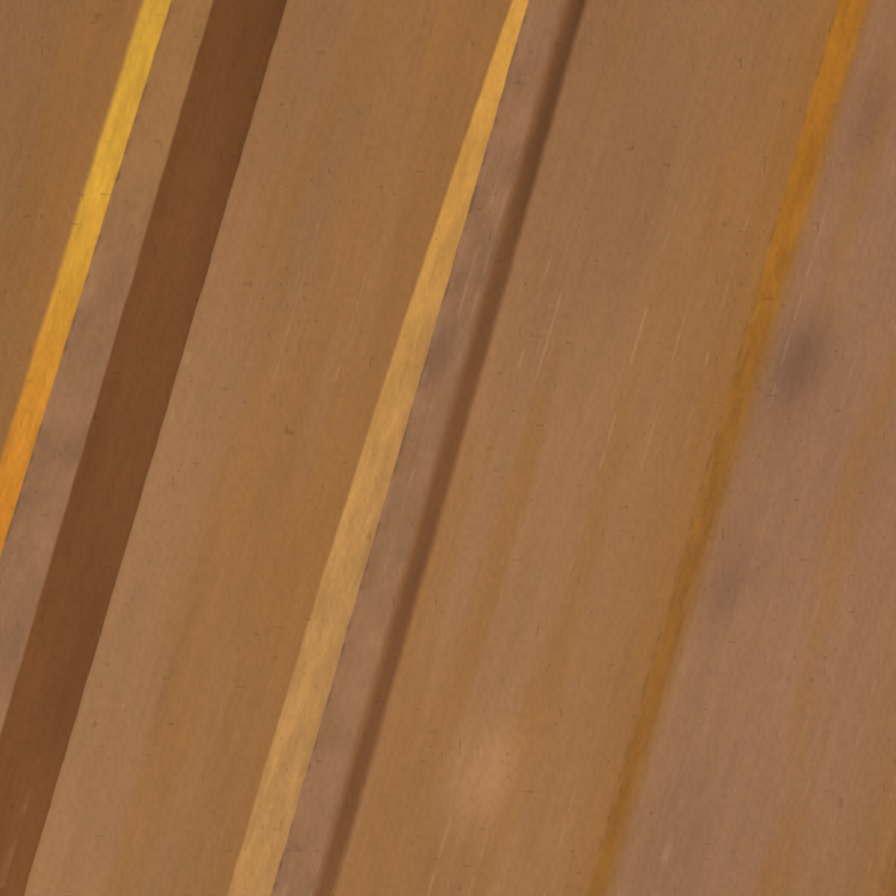
Reproduce this texture procedurally as a Shadertoy shader.

```glsl
#define SEAMS 4
#define SLOPE 0.29
#define GRAIN 0.055
#define WOBBLE 0.0012
#define WOOD vec3(0.622, 0.448, 0.305)
#define WOOD_SHADE vec3(0.55, 0.385, 0.25)
#define WOOD_AMBER vec3(0.595, 0.405, 0.215)
#define WOOD_COOL vec3(0.595, 0.43, 0.325)
#define STRIP vec3(0.60, 0.435, 0.31)
#define BLOTCH vec3(0.40, 0.29, 0.235)
#define GLOW vec3(0.73, 0.53, 0.36)

// Edges of each seam: gold left, gold right, groove left, groove right
const vec4 EDGE_BOTTOM[SEAMS] = vec4[](
    vec4(-0.150, -0.117, -0.052, 0.026), vec4(0.254, 0.302, 0.350, 0.372),
    vec4(0.655, 0.677, 0.760, 0.760), vec4(0.985, 1.010, 1.100, 1.100));
const vec4 EDGE_TOP[SEAMS] = vec4[](
    vec4(0.160, 0.191, 0.238, 0.320), vec4(0.572, 0.590, 0.632, 0.654),
    vec4(0.936, 0.970, 1.060, 1.060), vec4(1.270, 1.300, 1.400, 1.400));
const vec3 GOLD_LOW[SEAMS] = vec3[](
    vec3(0.79, 0.49, 0.17), vec3(0.71, 0.52, 0.31),
    vec3(0.57, 0.38, 0.18), vec3(0.54, 0.36, 0.18));
const vec3 GOLD_HIGH[SEAMS] = vec3[](
    vec3(0.81, 0.61, 0.23), vec3(0.81, 0.585, 0.27),
    vec3(0.66, 0.425, 0.15), vec3(0.60, 0.40, 0.17));
const vec3 GROOVE[SEAMS] = vec3[](
    vec3(0.465, 0.292, 0.165), vec3(0.48, 0.315, 0.195), STRIP, STRIP);
// Blur of the left and right edge of each gold line
const vec2 SOFTNESS[SEAMS] = vec2[](
    vec2(0.004, 0.0018), vec2(0.0025, 0.0014), vec2(0.004, 0.011), vec2(0.012, 0.015));

float hash(vec2 p) {
    vec3 q = fract(vec3(p.xyx) * 0.1031);
    q += dot(q, q.yzx + 33.33);
    return fract((q.x + q.y) * q.z);
}

float noise(vec2 p) {
    vec2 i = floor(p), f = fract(p);
    f = f * f * (3.0 - 2.0 * f);
    return mix(mix(hash(i), hash(i + vec2(1, 0)), f.x),
               mix(hash(i + vec2(0, 1)), hash(i + vec2(1, 1)), f.x), f.y);
}

float fbm(vec2 p) {
    float sum = 0.0, amp = 0.5;
    for (int i = 0; i < 4; i++) {
        sum += amp * noise(p);
        p = p * 2.03 + 17.0;
        amp *= 0.5;
    }
    return sum;
}

float edgeStep(float edge, float x, float w) {
    return smoothstep(edge - w, edge + w, x);
}

// Soft spot stretched along the boards
float spot(vec2 p, vec2 center, vec2 size) {
    vec2 d = p - center;
    d.x -= SLOPE * d.y;
    d /= size;
    return exp(-dot(d, d));
}

void mainImage(out vec4 fragColor, in vec2 fragCoord) {
    vec2 uv = fragCoord / iResolution.xy;
    float pixel = 1.0 / iResolution.x;
    vec2 along = vec2(uv.x - SLOPE * uv.y, uv.y);
    float cloud = fbm(along * vec2(16.0, 4.0) + 40.0);
    float warmth = fbm(along * vec2(22.0, 2.5) + 5.0);

    // Board faces, darker toward the upper left, cooler on the right
    vec3 color = mix(WOOD, WOOD_SHADE, 0.55 * smoothstep(0.3, 1.0, uv.y));
    color = mix(color, WOOD_SHADE, 0.7 * (1.0 - smoothstep(-0.2, -0.1, along.x)));
    color = mix(color, WOOD_COOL, 0.8 * smoothstep(0.67, 0.72, along.x));
    color = mix(color, WOOD_AMBER, 0.55 * smoothstep(0.42, 0.72, warmth));
    color = mix(color, GLOW, 0.65 * spot(uv, vec2(0.545, 0.135), vec2(0.04, 0.055)));

    // Seams: amber shading, pale strip, groove, gold edge
    float x = uv.x + WOBBLE * (noise(along * vec2(6.0, 50.0)) - 0.5);
    for (int i = 0; i < SEAMS; i++) {
        vec4 edge = mix(EDGE_BOTTOM[i], EDGE_TOP[i], uv.y);
        edge.x -= float(i == 1) * 0.03 * uv.y * (1.0 - uv.y);
        vec2 w = max(SOFTNESS[i], vec2(pixel));
        float amber = exp(-max(edge.x - x, 0.0) / 0.055) * (1.0 - step(edge.x, x));
        color = mix(color, WOOD_AMBER, 0.75 * amber);

        vec3 strip = STRIP * (0.88 + 0.2 * fbm(along * vec2(30.0, 22.0) + float(i) * 9.0));
        strip = mix(strip, vec3(0.63, 0.44, 0.25), 0.7 * float(i == 0) * smoothstep(0.6, 0.95, uv.y));
        float stripMask = edgeStep(edge.y, x, w.y) * (1.0 - edgeStep(edge.z, x, 0.002));
        color = mix(color, strip, stripMask * (i < 2 ? 1.0 : 0.3));

        // The narrow groove is blurred, the wide one crisp
        vec2 blur = i == 1 ? vec2(0.008, 0.005) : vec2(0.0022, 0.0016);
        vec3 groove = GROOVE[i] * (0.93 + 0.14 * cloud);
        groove *= 1.0 - 0.12 * smoothstep(edge.z, edge.w, x) * uv.y;
        float grooveMask = edgeStep(edge.z, x, blur.x) * (1.0 - edgeStep(edge.w, x, blur.y));
        if (i < 2) color = mix(color, groove, grooveMask);

        float height = smoothstep(0.3, 0.95, uv.y + 0.3 * (cloud - 0.5));
        vec3 gold = mix(GOLD_LOW[i], GOLD_HIGH[i], height);
        gold *= 0.9 + 0.2 * fbm(along * vec2(110.0, 24.0));
        float goldMask = edgeStep(edge.x, x, w.x) * (1.0 - edgeStep(edge.y, x, w.y));
        color = mix(color, gold, goldMask);

        // Broken shadow lines where sharp boards meet
        float broken = smoothstep(0.4, 0.8, noise(vec2(float(i) * 7.0, uv.y * 90.0)));
        float line = exp(-abs(x - edge.y - 0.002) / 0.0015) * 0.14 * broken;
        line += exp(-abs(x - edge.w) / 0.0018) * 0.1 * float(i == 0);
        color *= 1.0 - line * float(i < 2);
        float dots = exp(-abs(x - edge.x) / 0.0015) * 0.1 * broken;
        color *= 1.0 - dots * float(i == 2);
    }

    // Dark stains beside the seams
    float stain = 0.45 * spot(uv, vec2(0.493, 0.61), vec2(0.018, 0.032));
    stain += 0.55 * spot(uv, vec2(0.893, 0.595), vec2(0.027, 0.05));
    stain += 0.3 * spot(uv, vec2(0.81, 0.345), vec2(0.025, 0.045));
    stain += 0.25 * spot(uv, vec2(0.965, 0.86), vec2(0.025, 0.06));
    color = mix(color, BLOTCH, stain * (0.65 + 0.6 * cloud));

    // Wood grain, fine speckle and faint dotted scratches
    float fiber = 0.6 * noise(along * vec2(210.0, 16.0)) + 0.4 * noise(along * vec2(75.0, 4.0));
    color *= 1.0 + GRAIN * (fiber - 0.5) + 0.09 * (cloud - 0.47);
    color *= 1.0 + 0.05 * (noise(uv * vec2(300.0, 170.0)) - 0.5);
    float scratch = smoothstep(0.86, 0.98, noise(along * vec2(130.0, 1.6) + 71.0));
    color += 0.04 * scratch * smoothstep(0.35, 0.8, noise(along * vec2(60.0, 60.0)));
    float pore = smoothstep(0.9, 1.0, noise(uv * vec2(150.0, 120.0) + 13.0));
    color *= 1.0 - 0.09 * pore;

    fragColor = vec4(clamp(color, 0.0, 1.0), 1.0);
}
```
